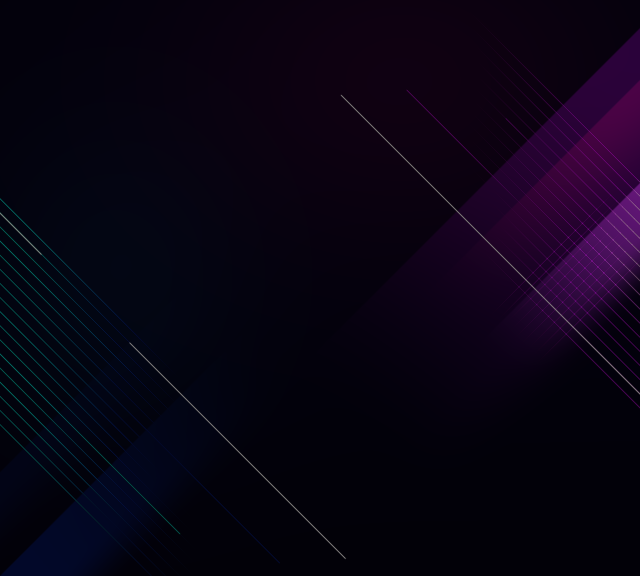
This background is drawn by a Shadertoy shader. Its source:

```glsl
const vec3 NIGHT      = vec3(0.008, 0.003, 0.043);
const vec3 WINE_GLOW  = vec3(0.052, 0.000, 0.026);
const vec3 SEA_GLOW   = vec3(0.000, 0.022, 0.032);
const vec3 VIOLET     = vec3(0.140, 0.006, 0.175);
const vec3 MAGENTA    = vec3(0.130, 0.004, 0.050);
const vec3 ROSE       = vec3(0.110, 0.075, 0.100);
const vec3 ROYAL_BLUE = vec3(0.000, 0.030, 0.130);
const vec3 TEAL_LINE  = vec3(0.000, 0.430, 0.430);
const vec3 BLUE_LINE  = vec3(0.010, 0.060, 0.280);
const vec3 PINK_LINE  = vec3(0.350, 0.020, 0.390);
const vec3 SAGE_LINE  = vec3(0.420, 0.400, 0.350);
const vec3 PALE_LINE  = vec3(0.520, 0.510, 0.500);

const float LINE_GAP    = 0.0245;   // spacing across the falling lines
const float LINE_COUNT  = 17.0;
const float LEFT_START  = 0.263;    // lowest falling line of each group
const float RIGHT_START = 1.403;
const float CROSS_START = 0.399;    // first rising line
const float CROSS_GAP   = 0.0205;
const float CROSS_COUNT = 9.0;
const float HALF_WIDTH  = 0.0008;

float hash(float n) {
    return fract(sin(n * 91.37) * 4375.85);
}

float glow(vec2 p, vec2 center, vec2 radius) {
    vec2 q = (p - center) / radius;
    return exp(-dot(q, q));
}

// Anti-aliased stroke; the diagonal coordinate is scaled by sqrt(2).
float stroke(float offset) {
    float pixel = 1.0 / iResolution.y;
    float dist = abs(offset) * 0.70711;
    return clamp(0.5 + (HALF_WIDTH - dist) / pixel, 0.0, 1.0);
}

float edge(float offset) {
    float soft = 1.5 / iResolution.y;
    return smoothstep(-soft, soft, offset);
}

float span(float v, float start, float stop) {
    return edge(v - start) * edge(stop - v);
}

float nearestLine(float v, float start, float gap, float count) {
    return clamp(round((v - start) / gap), 0.0, count - 1.0);
}

vec3 backdrop(vec2 p) {
    vec3 color = NIGHT * mix(0.75, 1.0, smoothstep(0.0, 0.5, p.y));
    color += WINE_GLOW * glow(p, vec2(0.70, 0.86), vec2(0.40, 0.30));
    color += SEA_GLOW * glow(p, vec2(0.20, 0.52), vec2(0.24, 0.28));
    return color;
}

vec3 beams(float across, float along) {
    // Upper right beams, brighter toward the corner
    float reach = smoothstep(0.85, 2.05, along);
    float tail = 1.0 - smoothstep(0.48, 0.66, across);
    vec3 color = VIOLET * reach * edge(across - 0.160) * tail;
    color += MAGENTA * smoothstep(1.2, 1.95, along) * edge(across - 0.250)
           * (1.0 - smoothstep(0.25, 0.47, across));
    float roseBand = edge(across - 0.429) * (1.0 - smoothstep(0.52, 0.625, across));
    color += (ROSE + VIOLET) * smoothstep(1.22, 1.85, along) * roseBand;

    // Lower left beams
    float fade = 1.0 - smoothstep(0.0, 0.88, along);
    float upper = edge(across + 0.180) * (1.0 - smoothstep(-0.16, -0.02, across));
    float lower = edge(across) * (1.0 - smoothstep(0.10, 0.22, across));
    return color + ROYAL_BLUE * fade * (0.42 * upper + lower);
}

vec3 leftLines(vec2 p, float along, float across) {
    float id = nearestLine(along, LEFT_START, LINE_GAP, LINE_COUNT);
    float mask = stroke(along - LEFT_START - id * LINE_GAP);
    float reach = 0.20 + 0.07 * hash(id + 3.0);
    vec3 tint = mix(TEAL_LINE, BLUE_LINE, smoothstep(0.02, reach, p.x));
    float fade = 1.0 - smoothstep(0.18, 0.38, p.x);
    vec3 color = tint * mask * fade * mix(0.75, 1.0, hash(id));

    // Two lines carry on past the rest
    float tealTail = step(abs(id - 5.0), 0.5) * span(across, -0.4, 0.24);
    float blueTail = step(abs(id - 10.0), 0.5) * span(across, -0.2, 0.464);
    color = max(color, TEAL_LINE * 0.7 * mask * tealTail);
    return max(color, BLUE_LINE * 0.8 * mask * blueTail);
}

vec3 rightLines(vec2 p, float along, float across) {
    float id = nearestLine(along, RIGHT_START, LINE_GAP, LINE_COUNT);
    float mask = stroke(along - RIGHT_START - id * LINE_GAP);
    float fade = smoothstep(0.77, 1.08, p.x) * 0.8;
    float lit = smoothstep(0.98, 1.11, p.x) * smoothstep(1.52, 1.68, along)
              * smoothstep(0.41, 0.46, across);
    vec3 color = mix(PINK_LINE, SAGE_LINE, lit) * mask * fade;

    // Two accents begin early
    float first = step(abs(id - 6.0), 0.5) * edge(across + 0.138);
    float second = step(abs(id - 11.0), 0.5) * edge(across - 0.083);
    float decay = 1.0 - smoothstep(0.0, 0.45, across);
    color = max(color, PINK_LINE * 0.75 * mask * (first + second) * decay);

    // Rising lines crossing the group
    float crossId = nearestLine(across, CROSS_START, CROSS_GAP, CROSS_COUNT);
    float crossMask = stroke(across - CROSS_START - crossId * CROSS_GAP);
    float rise = smoothstep(1.25, 1.50, along) * (1.0 - smoothstep(1.55, 1.85, along));
    return color + PINK_LINE * 0.50 * crossMask * rise;
}

void mainImage(out vec4 fragColor, in vec2 fragCoord) {
    vec2 p = fragCoord / iResolution.y;
    float along = p.x + p.y;
    float across = p.x - p.y;

    vec3 color = backdrop(p) + beams(across, along);
    color = max(color, leftLines(p, along, across));
    color = max(color, color * 0.7 + rightLines(p, along, across));

    // Long pale accents
    float leftPale = span(across, -0.70, -0.486) + span(across, -0.180, 0.570);
    float rightPale = edge(across + 0.243);
    color = mix(color, PALE_LINE, stroke(along - 0.630) * leftPale);
    color = mix(color, PALE_LINE * 0.95, stroke(along - 1.427) * rightPale);

    fragColor = vec4(color, 1.0);
}
```
